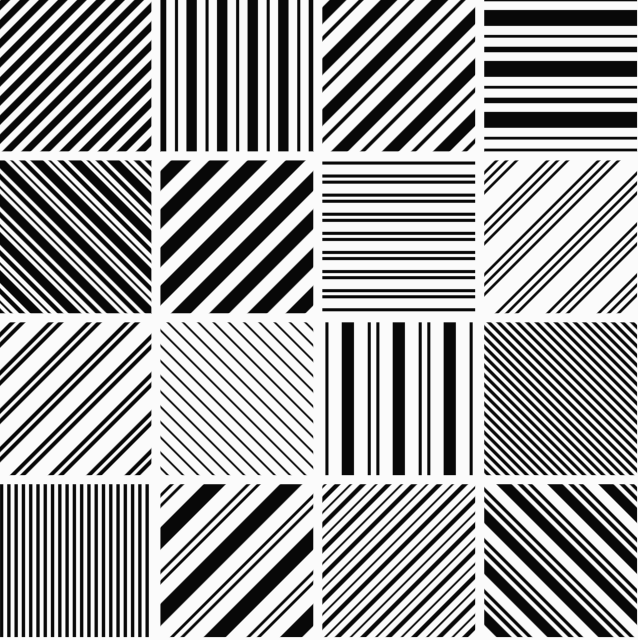
Reproduce this pattern procedurally as a WebGL 2 fragment shader.

```glsl
#version 300 es
precision highp float;
// A four by four sheet of square swatches, each filled with its own striped design.
// Every swatch repeats up to three bars along one axis: upright, level or diagonal.
// Bars are soft-edged distance bands, clipped by the white gutter between swatches.
uniform vec2 u_resolution;
out vec4 fragColor;

// Ink of one bar; distance wraps around the repeat. softness is half the edge width.
float bar(float s, float period, float center, float width, float softness) {
  float d = abs(mod(s - center + 0.5 * period, period) - 0.5 * period);
  return smoothstep(-softness, softness, 0.5 * width - d);
}

// count repeats per swatch, with three bars given by their centers and widths
float stripes(float s, float count, vec3 centers, vec3 widths, float softness) {
  float ink = 0.0;
  for (int i = 0; i < 3; i++) {
    if (widths[i] > 0.0)
      ink = max(ink, bar(s, 1.0 / count, centers[i], widths[i], softness));
  }
  return ink;
}

// Choose the design of a swatch; t runs 0..1 to the right and downward
float swatch(int id, vec2 t, float px) {
  float rising = t.x + t.y;
  float falling = t.x - t.y;
  float straight = 0.8 * px;
  float slanted = 1.25 * px;
  switch (id) {
    // first row
    case 0: return stripes(rising, 8.0, vec3(0.055, 0.0, 0.0), vec3(0.063, 0.0, 0.0), slanted);
    case 1: return stripes(t.x, 5.0, vec3(0.004, 0.105, 0.0), vec3(0.068, 0.02, 0.0), straight);
    case 2: return stripes(rising, 3.0, vec3(0.112, 0.264, 0.0), vec3(0.11, 0.033, 0.0), slanted);
    case 3: return stripes(t.y, 3.0, vec3(0.127, 0.247, 0.0), vec3(0.104, 0.018, 0.036), straight);
    // second row
    case 4: return stripes(falling, 4.0, vec3(0.0, 0.085, 0.155), vec3(0.085, 0.018, 0.04), slanted);
    case 5: return stripes(rising, 4.0, vec3(0.134, 0.0, 0.0), vec3(0.13, 0.0, 0.0), slanted);
    case 6: return stripes(t.y, 8.0, vec3(0.102, 0.017, 0.0), vec3(0.02, 0.02, 0.0), straight);
    case 7: return stripes(rising, 3.0, vec3(0.082, 0.147, 0.212), vec3(0.024), slanted);
    // third row
    case 8: return stripes(rising, 4.0, vec3(0.092, 0.158, 0.0), vec3(0.036, 0.036, 0.0), slanted);
    case 9: return stripes(falling, 10.0, vec3(0.048, 0.0, 0.0), vec3(0.017, 0.0, 0.0), slanted);
    case 10: return stripes(t.x, 3.0, vec3(0.167, 0.03, 0.307), vec3(0.08, 0.02, 0.02), straight);
    case 11: return stripes(falling, 16.0, vec3(0.03, 0.0, 0.0), vec3(0.03, 0.0, 0.0), slanted);
    // fourth row
    case 12: return stripes(t.x, 21.0, vec3(0.02, 0.0, 0.0), vec3(0.022, 0.0, 0.0), straight);
    case 13: return stripes(rising, 2.0, vec3(0.355, 0.075, 0.143), vec3(0.145, 0.026, 0.026), slanted);
    case 14: return stripes(rising, 6.0, vec3(0.1, 0.02, 0.0), vec3(0.04, 0.017, 0.0), slanted);
    default: return stripes(falling, 3.0, vec3(0.13, 0.235, 0.3), vec3(0.1, 0.035, 0.03), slanted);
  }
}

void main() {
  // Swatch grid, counted from the upper left
  vec2 fromTop = vec2(gl_FragCoord.x, u_resolution.y - gl_FragCoord.y) / u_resolution.y;
  vec2 grid = fromTop * 3.953 + 0.009;
  ivec2 cell = ivec2(floor(grid));
  vec2 t = fract(grid) / 0.944;
  float px = 3.953 / (0.944 * u_resolution.y);

  // Soft square edge, leaving the gutter white
  vec2 inset = 0.5 - abs(t - 0.5);
  float mask = smoothstep(-0.7 * px, 0.7 * px, min(inset.x, inset.y));

  float ink = mask * swatch(cell.x + 4 * cell.y, t, px);
  fragColor = vec4(mix(vec3(0.985), vec3(0.03), ink), 1.0);
}
```
